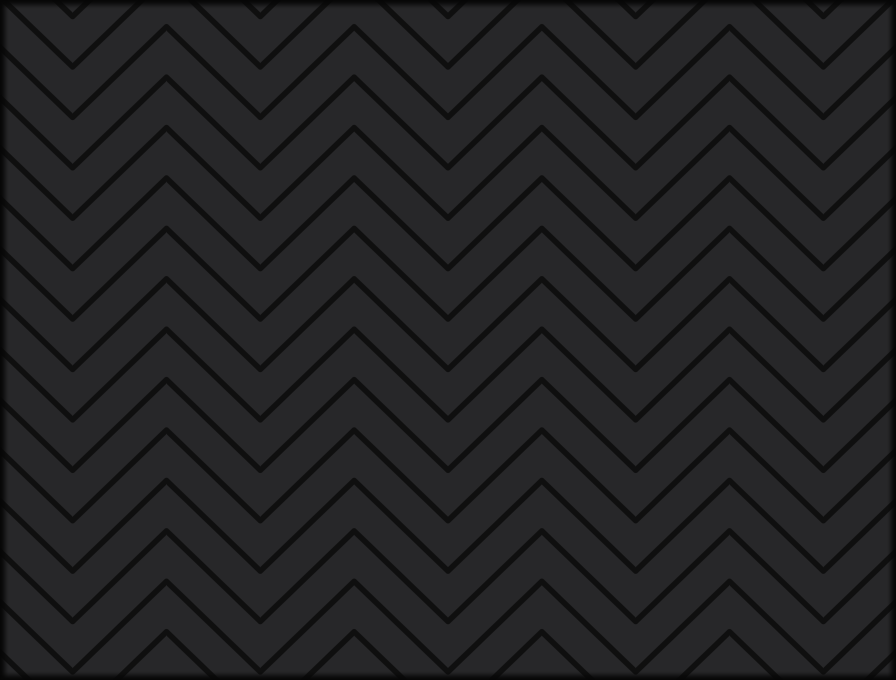
Reproduce this pattern procedurally as a Shadertoy shader.

```glsl
// Lengths are fractions of the canvas height
#define ZIGZAG_WIDTH 0.276
#define ZIGZAG_RISE 0.133
#define ROW_STEP 0.07414
#define LOWEST_VALLEY 0.012
#define LINE_WIDTH 0.0083
#define EDGE_SOFTNESS 0.0008
#define BORDER_FADE 0.014
#define GROUND_COLOR vec3(0.153, 0.153, 0.159)
#define LINE_COLOR vec3(0.058, 0.058, 0.060)
#define BORDER_COLOR vec3(0.025)

float segmentDistance(vec2 p, vec2 end) {
    float along = clamp(dot(p, end) / dot(end, end), 0.0, 1.0);
    return length(p - end * along);
}

// Distance to the nearest zigzag, with a valley at x = 0 and rounded corners
float chevronDistance(vec2 p) {
    // Mirror every period onto one rising leg
    p.x = abs(p.x - ZIGZAG_WIDTH * round(p.x / ZIGZAG_WIDTH));
    vec2 leg = vec2(0.5 * ZIGZAG_WIDTH, ZIGZAG_RISE);

    // Select the row whose leg lies closest vertically
    float offset = p.y - p.x * leg.y / leg.x;
    p.y -= ROW_STEP * round(offset / ROW_STEP);
    return segmentDistance(p, leg);
}

void mainImage(out vec4 fragColor, in vec2 fragCoord) {
    vec2 canvas = iResolution.xy / iResolution.y;
    vec2 p = fragCoord / iResolution.y;
    float blur = max(EDGE_SOFTNESS, 0.7 / iResolution.y);

    // Dark zigzags on a flat ground
    float d = chevronDistance(p - vec2(0.5 * canvas.x, LOWEST_VALLEY));
    float line = 1.0 - smoothstep(-blur, blur, d - 0.5 * LINE_WIDTH);
    vec3 color = mix(GROUND_COLOR, LINE_COLOR, line);

    // Narrow shadow along the canvas border
    vec2 inset = min(p, canvas - p);
    vec2 fade = smoothstep(vec2(0.0), vec2(BORDER_FADE), inset);
    color = mix(BORDER_COLOR, color, fade.x * fade.y);

    fragColor = vec4(color, 1.0);
}
```
